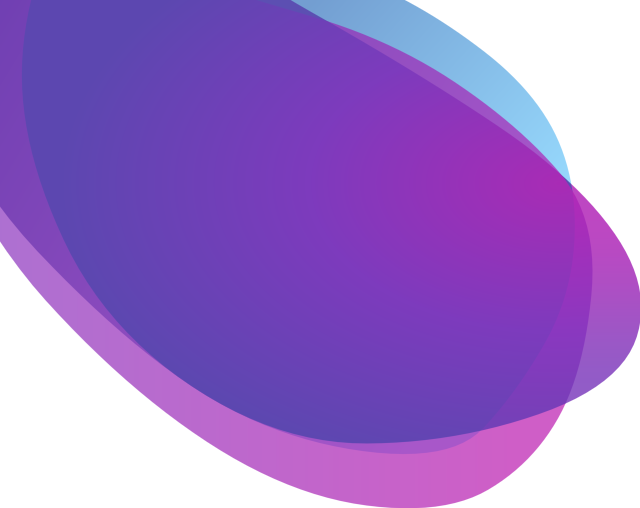
This background is drawn by a Shadertoy shader. Its source:

```glsl
// Three overlapping translucent blobs in blue, pink and violet on white.

const int CORNERS = 11;
const int STEPS = 12;

// Coverage of a closed quadratic B-spline given by its control polygon.
float blob(vec2 p, vec2 corner[CORNERS]) {
    float nearest = 1e5;
    float side = -1.0;
    for (int i = 0; i < CORNERS; i++) {
        vec2 bend = corner[(i + 1) % CORNERS];
        vec2 start = 0.5 * (corner[i] + bend);
        vec2 end = 0.5 * (bend + corner[(i + 2) % CORNERS]);
        vec2 a = start;
        for (int k = 1; k <= STEPS; k++) {
            float t = float(k) / float(STEPS);
            vec2 b = mix(mix(start, bend, t), mix(bend, end, t), t);
            vec2 edge = b - a;
            vec2 toP = p - a;
            vec2 gap = toP - edge * clamp(dot(toP, edge) / dot(edge, edge), 0.0, 1.0);
            nearest = min(nearest, dot(gap, gap));
            // Flip the side at each crossing of a horizontal ray
            if ((a.y > p.y) != (b.y > p.y) && toP.x < edge.x * toP.y / edge.y) side = -side;
            a = b;
        }
    }
    float pixel = 1.0 / iResolution.y;
    return smoothstep(-0.7 * pixel, 0.7 * pixel, side * sqrt(nearest));
}

void mainImage(out vec4 fragColor, in vec2 fragCoord) {
    vec2 p = fragCoord / iResolution.y;

    // Outlines, in units of the canvas height
    float blueMask = blob(p, vec2[CORNERS](
        vec2(-0.099, 0.688), vec2(0.246, 0.323), vec2(0.542, 0.135), vec2(0.887, 0.089),
        vec2(1.015, 0.225), vec2(1.126, 0.417), vec2(1.136, 0.647), vec2(1.051, 0.823),
        vec2(0.854, 0.975), vec2(0.657, 1.066), vec2(-0.328, 1.328)));
    float pinkMask = blob(p, vec2[CORNERS](
        vec2(-0.066, 0.581), vec2(0.246, 0.236), vec2(0.568, 0.025), vec2(0.874, -0.015),
        vec2(1.048, 0.087), vec2(1.149, 0.266), vec2(1.179, 0.570), vec2(1.021, 0.754),
        vec2(0.772, 0.921), vec2(0.460, 1.013), vec2(-0.328, 1.246)));
    float violetMask = blob(p, vec2[CORNERS](
        vec2(0.043, 1.0), vec2(0.043, 0.704), vec2(0.207, 0.353), vec2(0.548, 0.126),
        vec2(0.897, 0.128), vec2(1.223, 0.241), vec2(1.284, 0.433), vec2(1.136, 0.647),
        vec2(0.821, 0.859), vec2(0.411, 1.090), vec2(0.197, 1.328)));

    // Linear gradients of the outer parts
    vec3 blue = mix(vec3(0.45, 0.62, 0.82), vec3(0.59, 0.85, 0.99),
                    clamp((p.x - 0.62) * 1.2 + (1.0 - p.y) * 1.1, 0.0, 1.0));
    vec3 pink = mix(vec3(0.68, 0.44, 0.82), vec3(0.81, 0.37, 0.78), clamp(p.x, 0.0, 1.0));
    vec3 purple = mix(vec3(0.44, 0.25, 0.70), vec3(0.66, 0.34, 0.79),
                      clamp(0.75 * p.x + 0.45 * (1.0 - p.y), 0.0, 1.0));
    vec3 orchid = mix(vec3(0.57, 0.36, 0.78), vec3(0.74, 0.28, 0.76),
                      smoothstep(0.22, 0.58, p.y));

    // Elliptic glow of the core, from magenta to indigo
    float glow = length((p - vec2(1.10, 0.639)) / vec2(0.985, 0.586));
    vec3 core = mix(vec3(0.66, 0.17, 0.71), vec3(0.49, 0.23, 0.74), clamp(2.0 * glow, 0.0, 1.0));
    core = mix(core, vec3(0.36, 0.28, 0.69), clamp(2.0 * glow - 1.0, 0.0, 1.0));
    vec3 rim = core + vec3(0.05, -0.01, 0.01);

    // Each overlap takes its own blend
    vec3 color = mix(vec3(1.0), blue, blueMask);
    color = mix(color, mix(pink, purple, blueMask), pinkMask);
    vec3 outer = mix(orchid, vec3(0.36, 0.31, 0.70), blueMask);
    color = mix(color, mix(outer, mix(rim, core, blueMask), pinkMask), violetMask);

    fragColor = vec4(color, 1.0);
}
```
